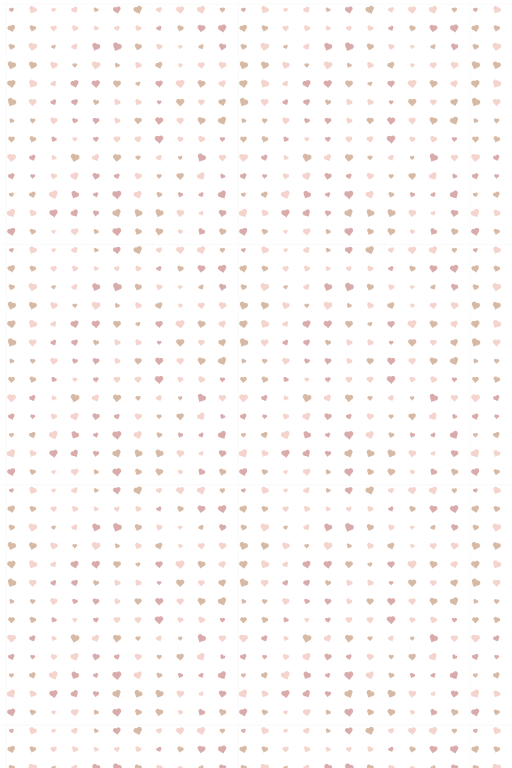
Write a WebGL 1 fragment shader that draws this pattern.

```glsl
precision highp float;

uniform vec2 u_resolution;

// Lengths are fractions of the canvas width, with y measured downwards.
const vec2 PITCH = vec2(0.04119, 0.03611);
const vec2 FIRST_HEART = vec2(0.0225, 0.0195);
const vec2 TILE_CELLS = vec2(11.0, 13.0);
const vec2 SEAM_START = vec2(0.0120, 0.0080);

const vec3 PAPER = vec3(1.0);
const vec3 SEAM = vec3(0.982, 0.978, 0.978);
const vec3 ROSE = vec3(0.85, 0.67, 0.67);
const vec3 TAN = vec3(0.845, 0.73, 0.65);
const vec3 PEACH = vec3(0.955, 0.83, 0.80);

float hash(vec2 cell, float seed) {
  vec3 q = fract(vec3(cell.xyx + seed * 7.31) * vec3(0.1031, 0.1030, 0.0973));
  q += dot(q, q.yzx + 33.33);
  return fract((q.x + q.y) * q.z);
}

vec2 rotate(vec2 p, float angle) {
  float c = cos(angle);
  float s = sin(angle);
  return vec2(c * p.x - s * p.y, s * p.x + c * p.y);
}

float dot2(vec2 v) {
  return dot(v, v);
}

// Signed distance to a heart with its tip at the origin, 1.1 tall.
float heartDistance(vec2 p) {
  p.x = abs(p.x);
  if (p.x + p.y > 1.0) {
    return length(p - vec2(0.25, 0.75)) - 0.35355;
  }
  float edge = min(dot2(p - vec2(0.0, 1.0)), dot2(p - 0.5 * max(p.x + p.y, 0.0)));
  return sqrt(edge) * sign(p.x - p.y);
}

float coverage(float dist, float pixel) {
  return clamp(0.5 - dist / pixel, 0.0, 1.0);
}

vec3 heartColor(float pick) {
  return pick < 0.36 ? ROSE : (pick < 0.69 ? TAN : PEACH);
}

// Faint joins between the printed tiles.
float seamMask(vec2 p, float pixel) {
  vec2 tile = PITCH * TILE_CELLS;
  vec2 offset = abs(mod(p - SEAM_START + 0.5 * tile, tile) - 0.5 * tile);
  return coverage(min(offset.x, offset.y) - 0.001, pixel);
}

// Heart color in rgb and coverage in alpha.
vec4 heartLayer(vec2 p, float pixel) {
  vec2 grid = (p - FIRST_HEART) / PITCH;
  vec2 cell = floor(grid + 0.5);
  vec2 local = (grid - cell) * PITCH;
  vec2 id = mod(cell, TILE_CELLS);

  float size = mix(0.0072, 0.0148, hash(id, 1.0));
  float angle = mix(-0.55, 0.55, hash(id, 2.0));
  vec2 q = rotate(vec2(local.x, -local.y), angle) / size;
  float dist = heartDistance(q + vec2(0.0, 0.58)) * size;
  return vec4(heartColor(hash(id, 3.0)), coverage(dist, pixel));
}

void main() {
  float pixel = 1.0 / u_resolution.x;
  vec2 p = vec2(gl_FragCoord.x, u_resolution.y - gl_FragCoord.y) * pixel;

  vec3 color = mix(PAPER, SEAM, seamMask(p, pixel));
  vec4 heart = heartLayer(p, pixel);
  color = mix(color, heart.rgb, heart.a);
  gl_FragColor = vec4(color, 1.0);
}
```
